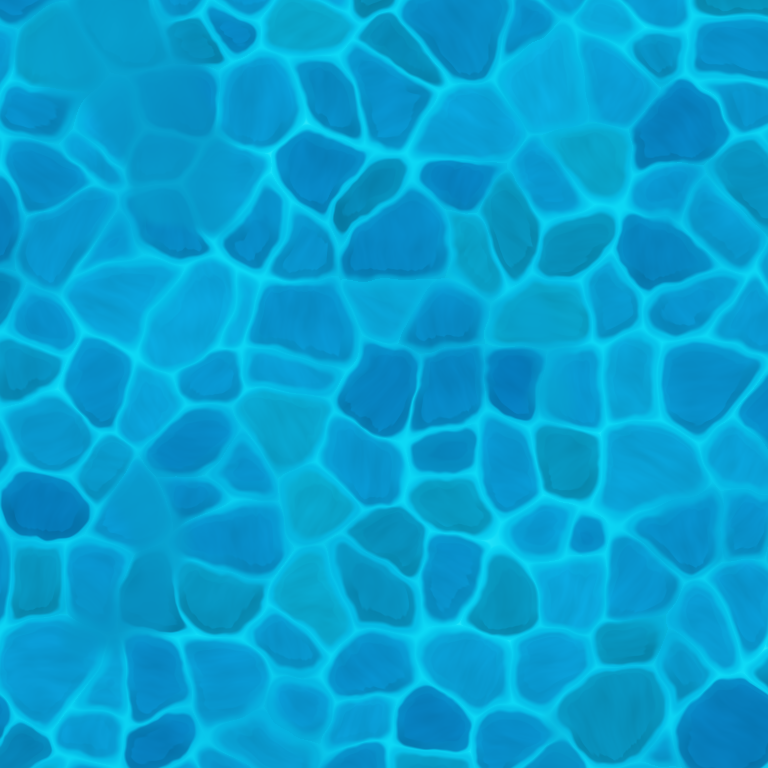
Reproduce this texture procedurally as a Shadertoy shader.

```glsl
// Sunlit shallow water over a bed of rounded blue stones, painted softly.
// A weighted Voronoi diagram gives stones of mixed size; a smooth minimum of
// the border distances rounds them and leaves glowing cyan seams between.

vec2 hash2(vec2 p) {
    vec3 q = fract(p.xyx * vec3(0.1031, 0.1030, 0.0973));
    q += dot(q, q.yzx + 33.33);
    return fract((q.xx + q.yz) * q.zy);
}

float gradientNoise(vec2 p) {
    vec2 i = floor(p), f = fract(p);
    vec2 u = f * f * f * (f * (f * 6.0 - 15.0) + 10.0);
    float corner[4];
    for (int k = 0; k < 4; k++) {
        vec2 o = vec2(k & 1, k >> 1);
        float angle = 6.2832 * hash2(i + o + 71.0).x;
        corner[k] = dot(vec2(cos(angle), sin(angle)), f - o);
    }
    return mix(mix(corner[0], corner[1], u.x), mix(corner[2], corner[3], u.x), u.y);
}

float fbm(vec2 p) {
    return gradientNoise(p) + 0.5 * gradientNoise(p * 2.1 + 7.3) + 0.25 * gradientNoise(p * 4.3 + 3.1);
}

vec2 stoneSite(vec2 cell) {
    return cell + 0.06 + 0.88 * hash2(cell);
}

float stoneWeight(vec2 cell) {
    float h = hash2(cell + 19.0).x;
    return 0.34 * h * h;
}

// Returns the rounded distance to the border; also gives the owning cell.
float stoneBorder(vec2 p, out vec2 owner) {
    vec2 base = floor(p);
    float nearest = 1e3;
    for (int y = -2; y <= 2; y++)
    for (int x = -2; x <= 2; x++) {
        vec2 cell = base + vec2(x, y);
        vec2 r = stoneSite(cell) - p;
        float power = dot(r, r) - stoneWeight(cell);
        if (power < nearest) { nearest = power; owner = cell; }
    }
    vec2 site = stoneSite(owner);
    float sum = 1e-6;
    for (int y = -2; y <= 2; y++)
    for (int x = -2; x <= 2; x++) {
        vec2 cell = base + vec2(x, y);
        if (cell == owner) continue;
        vec2 other = stoneSite(cell), r = other - p;
        float gap = dot(r, r) - stoneWeight(cell) - nearest;
        sum += exp(-15.0 * gap / (2.0 * max(length(other - site), 0.15)));
    }
    return -log(sum) / 15.0;
}

void mainImage(out vec4 fragColor, in vec2 fragCoord) {
    vec2 uv = fragCoord / iResolution.y;

    // Bend the plane so the borders are not ruler straight
    vec2 p = uv * 11.0 + 4.0;
    p += 0.30 * vec2(gradientNoise(p * 0.7), gradientNoise(p * 0.7 + 31.0));
    p += 0.07 * vec2(gradientNoise(p * 2.6), gradientNoise(p * 2.6 + 53.0));
    vec2 owner;
    float border = stoneBorder(p, owner);
    vec2 fromSite = p - stoneSite(owner);
    vec2 trait = hash2(owner + 43.0), tint = hash2(owner + 87.0);

    // Stone body: one tone each, from deep blue or teal to pale blue
    float tone = clamp(0.6 * trait.x + 0.4 * trait.y + 0.2 * fbm(uv * 3.0), 0.0, 1.0);
    vec3 stone = mix(vec3(0.02, 0.475, 0.725), vec3(0.04, 0.665, 0.87), tone);
    stone += vec3(0.0, 0.025, -0.045) * smoothstep(0.6, 0.9, tint.x);

    // Slanted brush strokes and broad patches inside each stone
    float a = 6.2832 * tint.y;
    vec2 along = mat2(cos(a), sin(a), -sin(a), cos(a)) * fromSite;
    float strokes = fbm(along * vec2(1.3, 4.5) + owner * 5.0);
    stone *= 1.0 + 0.05 * strokes + 0.05 * gradientNoise(fromSite * 2.2 + owner * 3.0);

    // Darker lower facet with a crisp inner edge
    float inset = 0.025 + 0.055 * trait.y + 0.03 * gradientNoise(p * 1.3 + 11.0);
    float facet = 1.0 - smoothstep(0.09, 0.12, border - inset + 0.08 * strokes);
    float lower = smoothstep(-0.05, 0.3, dot(fromSite, vec2(0.35 * cos(a), -0.9)));
    stone *= 1.0 - 0.09 * facet * lower * smoothstep(0.8, 0.4, tone);
    stone += vec3(0.0, 0.025, 0.02) * facet * (1.0 - lower);

    // Seams: cyan water, brightest in the pools where stones meet
    float light = fbm(uv * 4.0 + 17.0);
    float pool = smoothstep(0.04, -0.05, border) * 0.7 + 0.6 * light;
    vec3 water = mix(vec3(0.02, 0.73, 0.90), vec3(0.05, 0.86, 0.97), clamp(pool, 0.0, 1.0));
    water += vec3(0.22, 0.06, 0.02) * smoothstep(0.85, 1.2, pool);
    float softness = mix(0.018, 0.05, tone) + 0.03 * smoothstep(0.1, 0.5, -light);
    float ragged = border + 0.022 * gradientNoise(p * 6.0);
    float seam = 1.0 - smoothstep(inset - softness, inset + softness, ragged);
    seam *= mix(0.6, 1.0, smoothstep(-0.45, 0.0, light));
    float glow = 0.22 * exp(-11.0 * max(border - inset, 0.0));
    vec3 color = mix(stone, vec3(0.03, 0.70, 0.88), glow);
    color = mix(color, water, seam);

    // Loose washes of paint that hide parts of the bed
    float wash = smoothstep(0.30, 0.46, fbm(uv * 2.6 + 41.0) + 0.06 * gradientNoise(uv * 22.0));
    vec3 washColor = mix(vec3(0.03, 0.56, 0.76), vec3(0.03, 0.68, 0.85), 0.5 + 0.8 * fbm(uv * vec2(5.0, 3.0)));
    color = mix(color, washColor, 0.75 * wash);

    fragColor = vec4(clamp(color, 0.0, 1.0), 1.0);
}
```
